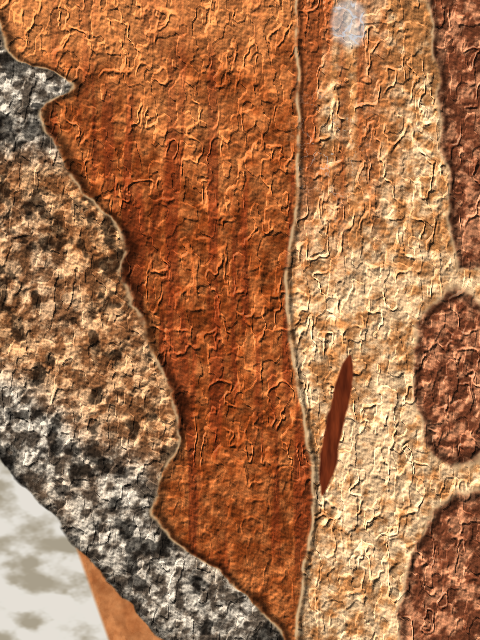
Write a Shadertoy shader that draws this texture.

```glsl
// Peeling tree bark: an orange-brown trough between grey crust and tan bark.
// Wavy borders split the trunk into zones; a noise height field with curled
// flakes and vertical fibres is lit from above to give the relief.

float hash(vec2 p) {
    vec3 q = fract(vec3(p.xyx) * 0.1031);
    q += dot(q, q.yzx + 33.33);
    return fract((q.x + q.y) * q.z);
}

float noise(vec2 p) {
    vec2 i = floor(p), f = fract(p);
    f = f * f * (3.0 - 2.0 * f);
    return mix(mix(hash(i), hash(i + vec2(1, 0)), f.x),
               mix(hash(i + vec2(0, 1)), hash(i + vec2(1, 1)), f.x), f.y);
}

float fbm(vec2 p) {
    float sum = 0.0, amp = 0.53;
    for (int i = 0; i < 4; i++) {
        sum += amp * noise(p);
        p = mat2(1.6, 1.2, -1.2, 1.6) * p + 17.3;
        amp *= 0.5;
    }
    return sum;
}

float bump(float x, float width) { return exp(-x * x / (width * width)); }

// Thin bright ridge where a noise value crosses its middle
float ridge(float n, float width) { return 1.0 - smoothstep(0.0, width, abs(n - 0.5)); }

// Height of the surface; crust blends from fibrous flakes to rough crumbs
float relief(vec2 p, float crust, float flaky) {
    vec2 warp = vec2(fbm(p * vec2(55, 40)), fbm(p * vec2(50, 45) + 9.0)) - 0.5;
    vec2 w = p + 0.024 * warp;
    float fibre = noise(w * vec2(105, 9)) * 0.6 + noise(w * vec2(170, 24)) * 0.4;
    float curl = ridge(noise(w * vec2(72, 34)), 0.13) * smoothstep(0.3, 0.6, noise(p * 38.0 + 4.0));
    float plate = smoothstep(0.5, 0.56, noise(w * vec2(85, 42) + 31.0));
    float grain = fbm(p * 170.0);
    float fibrous = 0.38 * fibre + flaky * (0.3 * curl + 0.16 * plate) + 0.34 * grain;
    float crumbs = 0.5 * fbm(w * 65.0) + 0.45 * grain + 0.2 * plate;
    return mix(fibrous, crumbs, crust);
}

float ellipse(vec2 p, vec2 radius) { return (length(p / radius) - 1.0) * min(radius.x, radius.y); }

void mainImage(out vec4 fragColor, in vec2 fragCoord) {
    vec2 p = fragCoord / iResolution.y;
    p.x += 0.375 - 0.5 * iResolution.x / iResolution.y;
    float y = p.y;
    float soft = max(0.0025, 1.0 / iResolution.y);
    float wobble = (fbm(p * 26.0) - 0.5) * 0.03;
    float patchy = fbm(p * 9.0 + 3.0), fine = fbm(p * 75.0 + 20.0);

    // Signed distances to the borders between zones
    float crustEdge = 0.475 * (0.95 - y) + 0.075 * bump(y - 0.87, 0.028)
        + 0.035 * bump(y - 0.63, 0.07) - 0.12 * bump(y - 0.19, 0.1);
    float dCrust = p.x - crustEdge + wobble;
    float seam = 0.465 - 0.02 * bump(y - 0.55, 0.1) + 0.025 * bump(y - 0.22, 0.12);
    float dSeam = p.x - seam + wobble * 0.35;
    float dPlate = min(ellipse(p - vec2(0.715, 0.41), vec2(0.066, 0.145)),
                       ellipse(p - vec2(0.76, 0.04), vec2(0.135, 0.2)));
    dPlate = min(dPlate, max(0.67 + 0.1 * (1.0 - y) - p.x, 0.575 - y)) + wobble * 0.8;
    float dTrunk = (y - 0.28 + 1.1 * p.x) * 0.67 + wobble * 0.7;
    float crust = 1.0 - smoothstep(-soft, soft, dCrust);
    float right = smoothstep(-soft, soft, dSeam);
    float plate = right * (1.0 - smoothstep(-soft, soft, dPlate));
    float basin = smoothstep(0.3, 0.2, y) * (1.0 - right);

    // Base colours of each zone
    float streak = fbm(p * vec2(60, 5));
    vec3 trough = mix(vec3(0.47, 0.22, 0.09), vec3(0.73, 0.43, 0.23), smoothstep(0.3, 0.7, 0.5 * patchy + 0.5 * fine));
    trough = mix(trough, vec3(0.43, 0.17, 0.08), 0.65 * smoothstep(0.5, 0.68, streak));
    trough = mix(trough, vec3(0.78, 0.5, 0.29), 0.6 * smoothstep(0.72, 1.0, y + 0.5 * (patchy - 0.5)));
    vec3 tan_ = mix(vec3(0.65, 0.43, 0.25), vec3(0.88, 0.72, 0.54), smoothstep(0.34, 0.64, 0.4 * patchy + 0.6 * fine));
    float redTop = smoothstep(0.5, 0.8, y) * smoothstep(0.66, 0.52, p.x);
    tan_ = mix(tan_, vec3(0.59, 0.31, 0.16), redTop * smoothstep(0.25, 0.65, streak));
    vec3 redPlate = mix(vec3(0.4, 0.22, 0.14), vec3(0.71, 0.47, 0.33), smoothstep(0.38, 0.66, fine));
    vec3 col = mix(mix(trough, tan_, right), redPlate, plate);

    float grey = max(smoothstep(0.7, 0.79, y), smoothstep(0.06, -0.03, dTrunk - 0.08 - 0.25 * p.x));
    grey = clamp(grey + 0.9 * (patchy - 0.42), 0.0, 1.0);
    vec3 crumbs = mix(vec3(0.45, 0.28, 0.16), vec3(0.74, 0.54, 0.36), smoothstep(0.35, 0.65, fine));
    vec3 ash = mix(vec3(0.28, 0.24, 0.2), vec3(0.69, 0.64, 0.57), smoothstep(0.32, 0.66, fine));
    col = mix(col, mix(crumbs, ash, grey), crust);

    // Relief lit from the upper left
    float flaky = mix(1.0, 0.35, basin);
    float h = relief(p, crust, flaky);
    float slope = h - relief(p + vec2(-0.0015, 0.0028), crust, flaky);
    col *= clamp(0.72 + 0.78 * h + 2.6 * slope, 0.28, 1.65);
    col = mix(col, vec3(0.89, 0.78, 0.64), 0.5 * smoothstep(0.11, 0.36, slope) * (0.5 + 0.5 * right));
    col *= 1.0 - 0.55 * crust * smoothstep(0.58, 0.68, fbm(p * 34.0 + 50.0));

    // Pale peeling rims and the shadows beneath them
    float broken = smoothstep(0.25, 0.55, noise(p * 60.0));
    col *= 1.0 - 0.5 * bump(dSeam - 0.006, 0.004) - 0.55 * bump(dCrust - 0.009, 0.009);
    col *= 1.0 - 0.4 * right * bump(dPlate + 0.007, 0.005);
    float rim = max(bump(dSeam, 0.0028), 0.8 * bump(dCrust, 0.0035));
    rim = max(rim, 0.7 * right * bump(dPlate, 0.0035));
    col = mix(col, vec3(0.86, 0.72, 0.54), rim * (0.3 + 0.6 * broken));

    // Dark red gash
    vec2 along = vec2(0.503, 0.225) - vec2(0.547, 0.446), rel = p - vec2(0.547, 0.446);
    float t = clamp(dot(rel, along) / dot(along, along), 0.0, 1.0);
    float dGash = length(rel - along * t) - 0.017 * sqrt(t * (1.0 - t)) * 1.6 + wobble * 0.35;
    vec3 wound = mix(vec3(0.24, 0.09, 0.05), vec3(0.55, 0.24, 0.12), fbm(p * vec2(150, 30)));
    col = mix(col, wound, smoothstep(soft, -soft, dGash));

    // Cobweb tuft and loose wisps
    float tuft = smoothstep(0.006, -0.006, ellipse(p - vec2(0.545, 0.965), vec2(0.03, 0.04)) + wobble * 0.5);
    float wisps = bump(p.x - 0.515, 0.045) * bump(y - 0.77, 0.09);
    float thread = ridge(fbm(p * 32.0 + 70.0), 0.02);
    col = mix(col, vec3(0.83, 0.84, 0.87), tuft * (0.5 + 0.4 * ridge(fbm(p * 45.0), 0.08)) + 0.5 * wisps * thread * (1.0 - tuft));

    // Blurred ground and the bare orange foot below the trunk's edge
    vec3 ground = mix(vec3(0.66, 0.62, 0.54), vec3(0.9, 0.88, 0.84), smoothstep(0.3, 0.65, fbm(p * vec2(22, 34))));
    vec3 foot = mix(vec3(0.6, 0.34, 0.18), vec3(0.84, 0.57, 0.36), fine) * (0.85 + 0.3 * h);
    vec3 below = mix(ground, foot, smoothstep(-0.004, 0.004, p.x - 0.17 + 0.35 * y));
    col *= 1.0 - 0.5 * bump(dTrunk, 0.012);
    col = mix(below, col, smoothstep(-soft, soft, dTrunk));

    fragColor = vec4(clamp(col, 0.0, 1.0), 1.0);
}
```
